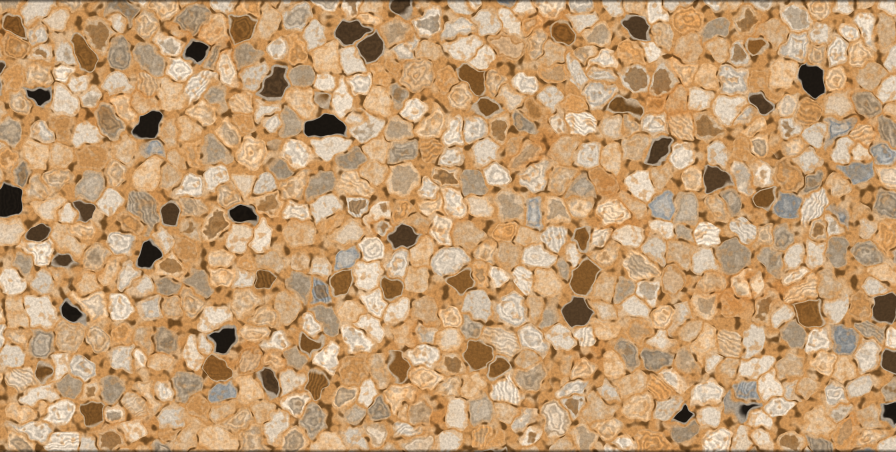
Give the GLSL for this texture, as a Shadertoy shader.

```glsl
const float STONES_PER_HEIGHT = 17.5;
const float JITTER = 0.85;
const float WARP = 0.2;          // raggedness of the outlines
const float MAX_STRETCH = 1.75;
const float JOINT = 0.035;       // half width of the mortar, in cells
const float STONE_REACH = 0.66;  // stones end here, leaving mortar pockets
const float RING_RATE = 32.0;
const float GRAIN = 0.13;
const float SLAB_EDGE = 0.004;
const int SAMPLES = 2;           // per axis

const vec3 TAN    = vec3(0.85, 0.70, 0.53);
const vec3 PALE   = vec3(0.88, 0.81, 0.72);
const vec3 AMBER  = vec3(0.79, 0.57, 0.34);
const vec3 TAUPE  = vec3(0.64, 0.56, 0.46);
const vec3 BROWN  = vec3(0.50, 0.34, 0.17);
const vec3 UMBER  = vec3(0.31, 0.23, 0.15);
const vec3 SLATE  = vec3(0.57, 0.57, 0.56);
const vec3 BLACK  = vec3(0.11, 0.09, 0.07);

vec3 hash3(vec2 p) {
    vec3 q = fract(p.xyx * vec3(0.1031, 0.1030, 0.0973));
    q += dot(q, q.yxz + 33.33);
    return fract((q.xxy + q.yzz) * q.zyx);
}

float slope(vec2 corner, vec2 offset) {
    float angle = 6.2832 * hash3(corner).x;
    return dot(vec2(cos(angle), sin(angle)), offset);
}

float gradientNoise(vec2 p) {
    vec2 i = floor(p), f = fract(p);
    vec2 u = f * f * f * (f * (f * 6.0 - 15.0) + 10.0);
    vec2 e = vec2(1.0, 0.0);
    return mix(mix(slope(i, f), slope(i + e, f - e), u.x),
               mix(slope(i + e.yx, f - e.yx), slope(i + 1.0, f - 1.0), u.x), u.y);
}

// Stretched Voronoi cells: returns the depth inside the nearest stone
float findStone(vec2 p, out vec2 id, out vec2 local) {
    vec2 base = floor(p);
    float nearest = 9.0, second = 9.0;
    for (int j = -2; j <= 2; j++)
    for (int i = -2; i <= 2; i++) {
        vec2 cell = base + vec2(i, j);
        vec3 shape = hash3(cell + 71.3);
        vec2 d = p - cell - 0.5 - JITTER * (hash3(cell).xy - 0.5);
        vec2 axis = vec2(cos(3.1416 * shape.x), sin(3.1416 * shape.x));
        float stretch = sqrt(mix(1.0, MAX_STRETCH, shape.y));
        vec2 q = vec2(dot(d, axis) / stretch, dot(d, vec2(-axis.y, axis.x)) * stretch);
        float dist = length(q) / mix(0.82, 1.22, shape.z);
        if (dist < nearest) {
            second = nearest;
            nearest = dist;
            id = cell;
            local = q;
        } else {
            second = min(second, dist);
        }
    }
    return min(0.5 * (second - nearest), STONE_REACH - nearest);
}

vec3 stoneBase(float pick) {
    if (pick < 0.37) return TAN;
    if (pick < 0.71) return PALE;
    if (pick < 0.78) return AMBER;
    if (pick < 0.88) return TAUPE;
    if (pick < 0.925) return BROWN;
    if (pick < 0.95) return SLATE;
    if (pick < 0.982) return UMBER;
    return BLACK;
}

vec3 agate(vec2 p) {
    vec2 id, local;
    vec2 wobble = vec2(gradientNoise(p * 2.3), gradientNoise(p * 2.3 + 40.7));
    float depth = findStone(p + WARP * wobble, id, local);
    vec3 look = hash3(id + 13.7), trait = hash3(id + 151.9);
    vec2 q = p + 23.0 * trait.xy;
    float mottle = gradientNoise(q * 2.6) + 0.6 * gradientNoise(q * 6.1);
    float grain = gradientNoise(p * 9.0) + 0.7 * gradientNoise(p * 17.0 + 5.3);

    // Body, mineral stains and a contrasting core
    vec3 color = stoneBase(look.x);
    float light = smoothstep(0.35, 0.7, color.g);
    color *= 1.0 + 0.16 * (look.y - 0.5);
    color = mix(color, AMBER, 0.6 * light * smoothstep(0.05, 0.5, mottle));
    color = mix(color, PALE, 0.45 * light * smoothstep(0.0, 0.5, -mottle));
    vec3 coreColor = trait.z < 0.45 ? PALE : trait.z < 0.8 ? TAUPE : BROWN;
    float core = smoothstep(0.14, 0.21, depth + 0.12 * mottle);
    color = mix(color, coreColor, 0.65 * core * light * step(0.68, look.z));

    // Concentric rings, or straight layers in a few stones
    float layer = trait.x < 0.15 ? local.y : depth;
    float rings = sin(layer * RING_RATE + 4.0 * mottle + 6.3 * look.y);
    color *= 1.0 + 0.11 * rings * smoothstep(0.3, 0.8, trait.y);

    // Weathered rind: warm on light stones, cream on dark ones
    vec3 rind = mix(PALE, AMBER * 1.06, light);
    float rindWidth = 0.075 + 0.05 * trait.x;
    float rindMask = 1.0 - smoothstep(rindWidth - 0.03, rindWidth + 0.02, depth);
    color = mix(color, rind, rindMask * mix(0.7, 0.45, light));

    // Mortar with dark pits
    vec3 mortar = mix(AMBER, TAN, smoothstep(0.0, 0.45, gradientNoise(p * 1.7)));
    mortar = mix(mortar, BROWN * 0.85, smoothstep(0.0, 0.4, gradientNoise(p * 3.1 + 9.0)));
    color = mix(mortar, color, smoothstep(JOINT - 0.025, JOINT + 0.025, depth));

    // Broad rusty drift and fine grain
    float drift = smoothstep(0.05, 0.6, gradientNoise(p * 0.4 + 3.0));
    color = mix(color, color * vec3(0.98, 0.87, 0.72), 0.6 * drift);
    return color * (1.0 + GRAIN * grain);
}

void mainImage(out vec4 fragColor, in vec2 fragCoord) {
    vec3 color = vec3(0.0);
    for (int j = 0; j < SAMPLES; j++)
    for (int i = 0; i < SAMPLES; i++) {
        vec2 shift = (vec2(i, j) + 0.5) / float(SAMPLES) - 0.5;
        vec2 p = (fragCoord + shift) / iResolution.y;
        color += agate(p * STONES_PER_HEIGHT + 50.0);
    }
    color /= float(SAMPLES * SAMPLES);
    float y = fragCoord.y / iResolution.y;
    color *= mix(0.5, 1.0, smoothstep(0.0, 2.0 * SLAB_EDGE, min(y, 1.0 - y)));
    fragColor = vec4(clamp(color, 0.0, 1.0), 1.0);
}
```
